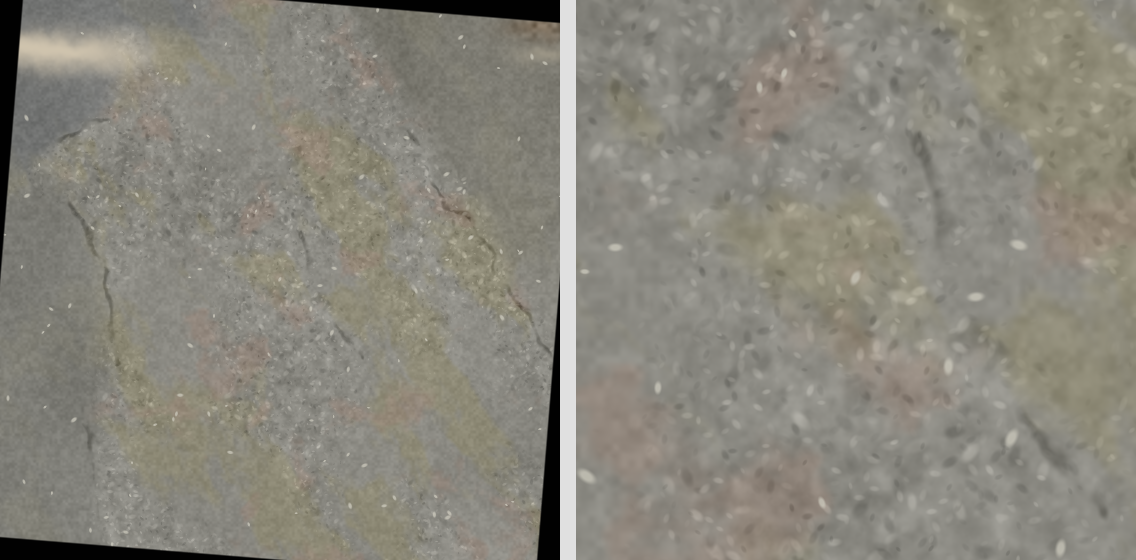
Left, the full canvas; right, a detail of the centre.
Reproduce this texture procedurally as a Shadertoy shader.

```glsl
// Worn asphalt seen as a slightly turned square sheet on black.
// Layered noise gives dust and moss, masked scattered chips give rubble,
// and wobbling segments give cracks; a pale sun streak lies at the top left.

float hash(vec2 p) {
    vec3 q = fract(p.xyx * vec3(0.1031, 0.1030, 0.0973));
    q += dot(q, q.yzx + 33.33);
    return fract((q.x + q.y) * q.z);
}

float noise(vec2 p) {
    vec2 i = floor(p), f = fract(p);
    f = f * f * (3.0 - 2.0 * f);
    return mix(mix(hash(i), hash(i + vec2(1, 0)), f.x),
               mix(hash(i + vec2(0, 1)), hash(i + vec2(1, 1)), f.x), f.y);
}

float fbm(vec2 p) {
    float sum = 0.0, amp = 0.53;
    for (int i = 0; i < 4; i++) {
        sum += amp * noise(p);
        p = mat2(0.8, 0.6, -0.6, 0.8) * p * 2.1 + 7.3;
        amp *= 0.5;
    }
    return sum;
}

// Soft oblong chips, one per cell: x is signed tone, y is coverage
vec2 chips(vec2 p, float share) {
    vec2 cell = floor(p), result = vec2(0.0);
    for (int y = -1; y <= 1; y++)
    for (int x = -1; x <= 1; x++) {
        vec2 id = cell + vec2(x, y);
        if (hash(id + 51.7) > share) continue;
        vec2 d = p - id - vec2(hash(id + 3.1), hash(id + 17.9));
        float a = 6.283 * hash(id + 29.3);
        d = mat2(cos(a), -sin(a), sin(a), cos(a)) * d;
        float size = mix(0.25, 0.6, hash(id + 71.3));
        float cover = 1.0 - smoothstep(0.4, 1.2, length(d / vec2(size, size * 0.55)));
        float tone = hash(id + 83.1) * 2.0 - 0.9;
        result = mix(result, vec2(tone, 1.0), cover);
    }
    return result;
}

float segment(vec2 p, vec2 a, vec2 b) {
    vec2 ab = b - a;
    return length(p - a - ab * clamp(dot(p - a, ab) / dot(ab, ab), 0.0, 1.0));
}

float blob(vec2 p, vec2 center, vec2 radius) {
    vec2 d = (p - center) / radius;
    return exp(-dot(d, d));
}

void mainImage(out vec4 fragColor, in vec2 fragCoord) {
    vec2 uv = fragCoord / iResolution.xy;
    vec2 warp = vec2(fbm(uv * 14.0), fbm(uv * 14.0 + 40.0)) - 0.5;
    vec2 p = uv + warp * 0.045;

    // Coordinates along and across the diagonal wear, falling to the right
    vec2 wear = vec2(dot(p, vec2(0.55, -0.83)), dot(p, vec2(0.83, 0.55)));

    // Smooth road on both sides of the broken middle
    float rightRoad = smoothstep(-0.02, 0.05, p.x - 0.74 - (0.78 - p.y) * 0.6);
    float leftEdge = 0.18 - 0.35 * max(p.y - 0.5, 0.0);
    float leftRoad = (1.0 - smoothstep(-0.03, 0.03, p.x - leftEdge)) * (1.0 - smoothstep(0.62, 0.72, p.y));
    float shade = (1.0 - smoothstep(-0.02, 0.04, p.x - 0.19 + max(0.82 - p.y, 0.0) * 1.1))
                * smoothstep(0.64, 0.72, p.y);
    float topShade = smoothstep(0.9, 0.97, p.y) * (1.0 - smoothstep(0.3, 0.48, p.x));
    float middle = (1.0 - rightRoad) * (1.0 - leftRoad) * (1.0 - max(shade, topShade));

    // Patches of rubble and moss, stretched along the wear
    float patches = fbm(wear * vec2(4.5, 9.0) + 5.0);
    float center = blob(p, vec2(0.5, 0.5), vec2(0.09, 0.15));
    float rough = middle * smoothstep(0.37, 0.6, patches + 0.12 * center + 0.1 * (p.y - 0.5));
    float moss = smoothstep(0.5, 0.68, fbm(wear * vec2(7.0, 13.0) + 23.0) + 0.14 * center);
    moss *= mix(0.25, 1.0, middle);
    float rust = smoothstep(0.6, 0.75, fbm(p * 11.0 + 61.0) + 0.1 * center) * middle;
    rust = max(rust, 0.6 * blob(p, vec2(0.25, 0.845), vec2(0.05, 0.03)));

    // Base tones
    vec3 color = vec3(0.545, 0.54, 0.512);
    color = mix(color, vec3(0.475, 0.468, 0.432), rightRoad * 0.9 * smoothstep(0.3, 0.65, uv.y));
    color = mix(color, vec3(0.475, 0.473, 0.448), leftRoad * 0.85);
    color = mix(color, vec3(0.455, 0.46, 0.455), max(shade, topShade));
    color += (fbm(uv * 6.0 + 90.0) - 0.5) * 0.09;
    color = mix(color, vec3(0.56, 0.54, 0.435), moss * 0.65);
    color = mix(color, vec3(0.6, 0.52, 0.47), rust * 0.5);

    // Fine grain, then rubble in two sizes
    color += (noise(uv * 210.0) - 0.5) * 0.05 + (noise(uv * 95.0) - 0.5) * 0.045;
    color += (fbm(uv * 60.0) - 0.5) * 0.14 * rough;
    vec2 coarse = chips(uv * 68.0, 0.6), fine = chips(uv * 120.0 + 31.0, 0.65);
    color += vec3(1.0, 0.98, 0.95) * (coarse.x * 0.09 + fine.x * 0.08) * mix(0.12, 1.0, rough);

    // Cracks and worn ridges
    vec2 c = uv + warp * 0.06;
    float crack = min(segment(c, vec2(0.12, 0.66), vec2(0.18, 0.52)), segment(c, vec2(0.18, 0.52), vec2(0.2, 0.36)));
    crack = min(crack, segment(c, vec2(0.52, 0.59), vec2(0.63, 0.37)));
    crack = min(crack, segment(c, vec2(0.73, 0.77), vec2(0.98, 0.36)));
    crack = min(crack, segment(c, vec2(0.03, 0.68), vec2(0.19, 0.8)));
    crack = min(crack, segment(c, vec2(0.16, 0.25), vec2(0.18, 0.08)));
    color -= 0.12 * (1.0 - smoothstep(0.001, 0.007, crack)) * smoothstep(0.3, 0.65, noise(uv * 32.0));

    // Sun streak, pale verge and leaf litter in the upper corners
    float streak = exp(-pow((p.y - 0.905 + 0.02 * uv.x) / 0.032, 2.0)) * (1.0 - smoothstep(0.12, 0.36, p.x));
    color = mix(color, vec3(0.81, 0.765, 0.68), streak);
    color = mix(color, vec3(0.66, 0.63, 0.56), 0.7 * blob(p, vec2(0.98, 0.9), vec2(0.06, 0.018)));
    float litter = blob(p, vec2(0.97, 0.95), vec2(0.06, 0.022));
    color = mix(color, vec3(0.47, 0.4, 0.32) + (noise(uv * 110.0) - 0.5) * 0.3, litter * 0.8);

    // Rare white flecks, with a small cluster by the right ridge
    float cluster = blob(uv, vec2(0.825, 0.65), vec2(0.014, 0.035));
    float fleck = chips(uv * 85.0 + 13.0, 0.012).y + cluster * chips(uv * 75.0, 0.8).y;
    color = mix(color, vec3(0.8, 0.79, 0.74), min(fleck, 1.0) * 0.75);

    // Turned sheet on black
    vec2 q = mat2(cos(0.081), sin(0.081), -sin(0.081), cos(0.081)) * (uv - 0.5);
    float edge = max(abs(q.x), abs(q.y)) - 0.498;
    color = mix(color, vec3(0.005), smoothstep(-0.002, 0.002, edge));
    fragColor = vec4(clamp(color, 0.0, 1.0), 1.0);
}
```
